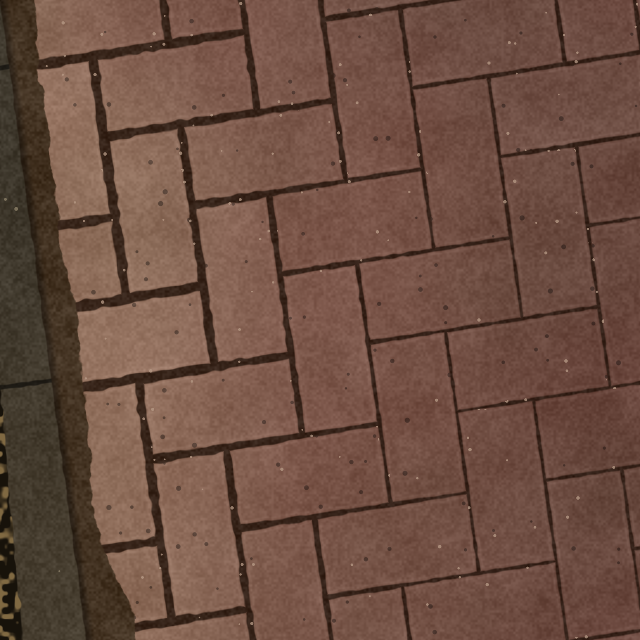
Write a WebGL 1 fragment shader that draws this texture.

```glsl
precision highp float;
// Worn herringbone brick paving, tilted, beside a dark kerb with soil creeping over the bricks.
uniform vec2 u_resolution;

#define GRID_ORIGIN vec2(0.1445, 0.0872)
#define AXIS_U vec2(0.1201, -0.0189)
#define AXIS_V vec2(0.0177, 0.1263)
#define JOINT_WIDE 0.0075
#define JOINT_NARROW 0.0028
#define KERB_SLOPE 0.135
#define SOIL_WIDTH 0.027
#define BRICK_LIGHT vec3(0.56, 0.43, 0.355)
#define BRICK_MID vec3(0.48, 0.34, 0.29)
#define BRICK_DARK vec3(0.415, 0.285, 0.245)
#define JOINT_COLOR vec3(0.20, 0.125, 0.09)
#define SOIL_COLOR vec3(0.26, 0.195, 0.13)

float hash(vec2 p) {
  vec3 q = fract(p.xyx * 0.1031);
  q += dot(q, q.yzx + 33.33);
  return fract((q.x + q.y) * q.z);
}

float noise(vec2 p) {
  vec2 i = floor(p), f = fract(p);
  f = f * f * (3.0 - 2.0 * f);
  return mix(mix(hash(i), hash(i + vec2(1, 0)), f.x),
             mix(hash(i + vec2(0, 1)), hash(i + vec2(1, 1)), f.x), f.y);
}

float fbm(vec2 p) {
  float sum = 0.0, amp = 0.5;
  for (int i = 0; i < 4; i++) {
    sum += amp * noise(p);
    p = p * 2.03 + 17.0;
    amp *= 0.5;
  }
  return sum;
}

// Sparse round specks; density is the chance that a grid square holds one.
float specks(vec2 p, float scale, float density, float seed) {
  vec2 cell = floor(p * scale) + seed;
  vec2 center = 0.25 + 0.5 * vec2(hash(cell + 3.1), hash(cell + 7.7));
  float radius = 0.04 + 0.10 * hash(cell + 11.3);
  float d = length(fract(p * scale) - center);
  return step(hash(cell), density) * (1.0 - smoothstep(radius, radius + 0.08, d));
}

// Herringbone: xy = brick corner, zw = brick size, in grid cells.
vec4 herringbone(vec2 g) {
  vec2 cell = floor(g);
  float phase = mod(cell.x - cell.y, 4.0);
  if (phase < 0.5) return vec4(cell, 2, 1);
  if (phase < 1.5) return vec4(cell - vec2(1, 0), 2, 1);
  if (phase < 2.5) return vec4(cell - vec2(0, 1), 1, 2);
  return vec4(cell, 1, 2);
}

void main() {
  vec2 p = gl_FragCoord.xy / u_resolution;
  p.y = 1.0 - p.y;
  float px = 1.0 / min(u_resolution.x, u_resolution.y);
  float soft = max(px, 0.0013);
  float grain = 0.6 * noise(p * 270.0) + 0.4 * noise(p * 130.0 + 40.0) - 0.5;
  float blotch = fbm(p * 14.0) - 0.47;

  // Paving grid and distance to the nearest brick edge
  vec2 r = p - GRID_ORIGIN;
  float det = AXIS_U.x * AXIS_V.y - AXIS_U.y * AXIS_V.x;
  vec2 g = vec2(r.x * AXIS_V.y - r.y * AXIS_V.x, r.y * AXIS_U.x - r.x * AXIS_U.y) / det;
  vec4 brick = herringbone(g);
  vec2 q = g - brick.xy;
  vec2 inset = min(q, brick.zw - q) * length(AXIS_U);
  float brickId = hash(brick.xy + brick.zw * 5.0 + 50.0);
  float openness = 1.0 - smoothstep(0.1, 0.75, p.x);
  float joint = mix(JOINT_NARROW, JOINT_WIDE, openness) + 0.0012 * (brickId - 0.5);
  float wobble = (noise(p * 75.0) - 0.5) * mix(0.002, 0.0045, openness);
  float edge = min(inset.x, inset.y) + wobble - joint;

  // Brick faces fade from sunlit to darker, with grain, pits and a pale rim
  float fade = p.x + 0.22 * (1.0 - smoothstep(0.0, 0.3, p.y));
  vec3 face = mix(BRICK_LIGHT, BRICK_MID, smoothstep(0.15, 0.55, fade));
  face = mix(face, BRICK_DARK, smoothstep(0.5, 0.98, fade));
  face += 0.035 * (brickId - 0.5) + 0.10 * grain + 0.09 * blotch;
  face += vec3(0.025, -0.004, 0.004) * (fbm(p * 5.0 + 9.0) - 0.45);
  face += 0.028 * exp(-pow((edge - 0.004) / 0.002, 2.0));
  face *= 1.0 - 0.35 * specks(p, 45.0, 0.07, 90.0);

  vec3 gap = mix(JOINT_COLOR, SOIL_COLOR, 0.25 * openness) + 0.12 * grain;
  vec3 color = mix(gap, face, smoothstep(-soft, soft, edge));
  float nearJoint = 1.0 - smoothstep(0.0, 0.004, edge);
  color = mix(color, vec3(0.72, 0.61, 0.53), 0.75 * specks(p, 65.0, 0.015 + 0.10 * nearJoint, 20.0));

  // Ragged soil along the kerb
  float fromKerb = p.x - KERB_SLOPE * p.y;
  float reach = SOIL_WIDTH + 0.03 * noise(vec2(p.y * 8.0, 2.5))
              + 0.016 * (fbm(p * 42.0) - 0.45) + 0.035 * smoothstep(0.84, 0.97, p.y);
  vec3 soil = SOIL_COLOR + 0.13 * grain + 0.12 * blotch;
  soil *= 0.62 + 0.38 * smoothstep(0.0, 0.016, fromKerb);
  color = mix(soil, color, smoothstep(-soft, soft, fromKerb - reach));

  // Kerb stones with cross joints
  float along = p.y + 0.14 * p.x - 0.106;
  float crossJoint = abs(fract(along * 2.0 + 0.5) - 0.5) * 0.5 + 0.002 * (noise(p * 90.0) - 0.5);
  vec3 kerb = mix(vec3(0.235, 0.21, 0.165), vec3(0.275, 0.24, 0.185), smoothstep(0.2, 0.9, p.y));
  kerb += 0.11 * grain + 0.08 * blotch;
  kerb *= mix(0.45, 1.0, smoothstep(0.002, 0.005, crossJoint));
  kerb = mix(kerb, vec3(0.58, 0.53, 0.43), 0.7 * specks(p, 60.0, 0.03, 140.0));
  float kerbEdge = fromKerb + 0.003 * (noise(p * 60.0 + 5.0) - 0.5);
  color = mix(kerb, color, smoothstep(-soft, soft, kerbEdge));

  // Littered verge beyond the kerb
  float verge = p.x - 0.09 * (p.y - 0.6) + 0.006 * (noise(p * 70.0) - 0.5);
  vec3 litter = mix(vec3(0.09, 0.07, 0.04), vec3(0.50, 0.41, 0.26), smoothstep(0.45, 0.8, noise(p * 110.0)));
  color = mix(litter, color, max(smoothstep(-soft, soft, verge), step(p.y, 0.6)));

  gl_FragColor = vec4(clamp(color, 0.0, 1.0), 1.0);
}
```
